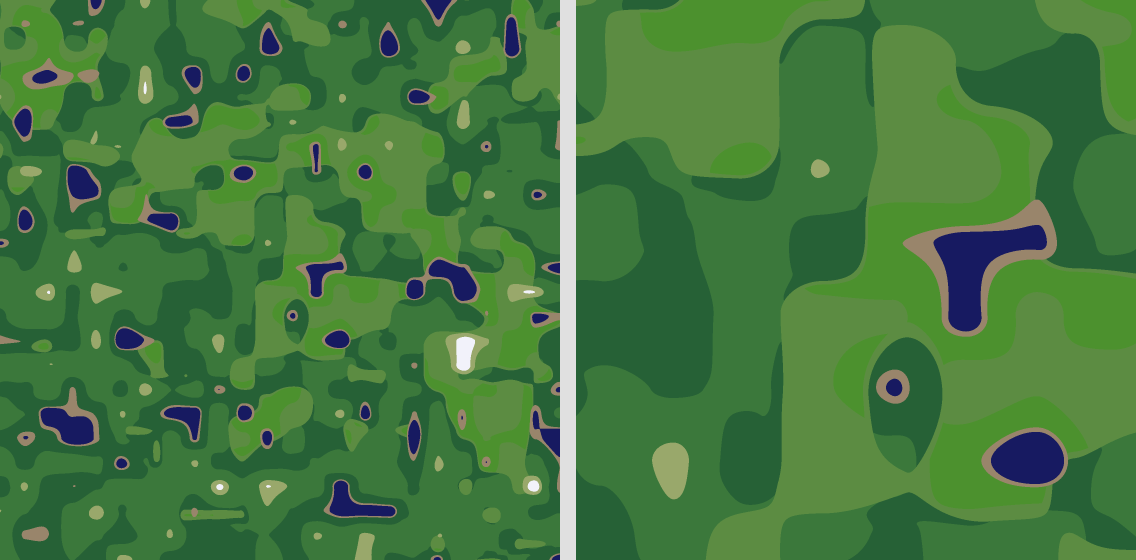
Left: the whole. Right: its middle third, enlarged.
This texture is drawn by a WebGL 1 fragment shader. Its source:

```glsl
precision highp float;
// Draws a flat-coloured terrain map: forests, meadows, lakes with sandy shores and snowy peaks.
uniform vec2 u_resolution;

float hash(vec2 cell) {
  vec3 q = fract(vec3(cell.xyx) * vec3(0.1031, 0.1030, 0.0973));
  q += dot(q, q.yzx + 33.33);
  return fract((q.x + q.y) * q.z);
}

float valueNoise(vec2 p) {
  vec2 cell = floor(p);
  vec2 f = fract(p);
  f = f * f * (3.0 - 2.0 * f);
  float low = mix(hash(cell), hash(cell + vec2(1.0, 0.0)), f.x);
  float high = mix(hash(cell + vec2(0.0, 1.0)), hash(cell + vec2(1.0, 1.0)), f.x);
  return mix(low, high, f.y);
}

// Fine hills on broader ones
float elevation(vec2 p) {
  return 0.7 * valueNoise(p * 23.0 + 17.0) + 0.3 * valueNoise(p * 11.5 + 71.3);
}

// Wide fertile regions with patchy detail
float fertility(vec2 p) {
  return 0.55 * valueNoise(p * 5.0 + 131.6) + 0.45 * valueNoise(p * 20.0 + 213.4);
}

vec3 terrain(vec2 p) {
  const vec3 water = vec3(0.09, 0.10, 0.38);
  const vec3 sand = vec3(0.60, 0.52, 0.42);
  const vec3 forest = vec3(0.15, 0.38, 0.21);
  const vec3 grass = vec3(0.23, 0.47, 0.23);
  const vec3 olive = vec3(0.36, 0.55, 0.26);
  const vec3 meadow = vec3(0.30, 0.57, 0.18);
  const vec3 rock = vec3(0.60, 0.66, 0.42);
  const vec3 snow = vec3(0.95, 0.95, 0.98);

  float height = elevation(p);
  float fertile = fertility(p);

  // Extremes of height override the vegetation
  if (height < 0.215) return water;
  if (height < 0.253) return sand;
  if (height > 0.88) return snow;
  if (height > 0.80) return rock;

  // Fertile land: meadows in the lowlands, rimmed with olive
  if (fertile > 0.605) {
    return height < 0.47 && fertile > 0.625 ? meadow : olive;
  }
  // Forest climbs higher next to fertile land
  float treeLine = 0.48 + 0.08 * smoothstep(0.52, 0.60, fertile);
  return height < treeLine ? forest : grass;
}

void main() {
  // Average a 3 by 3 grid of samples to smooth the edges
  vec3 color = vec3(0.0);
  for (int y = -1; y <= 1; y++) {
    for (int x = -1; x <= 1; x++) {
      vec2 offset = vec2(float(x), float(y)) / 3.0;
      color += terrain((gl_FragCoord.xy + offset) / u_resolution.y);
    }
  }
  gl_FragColor = vec4(color / 9.0, 1.0);
}
```
